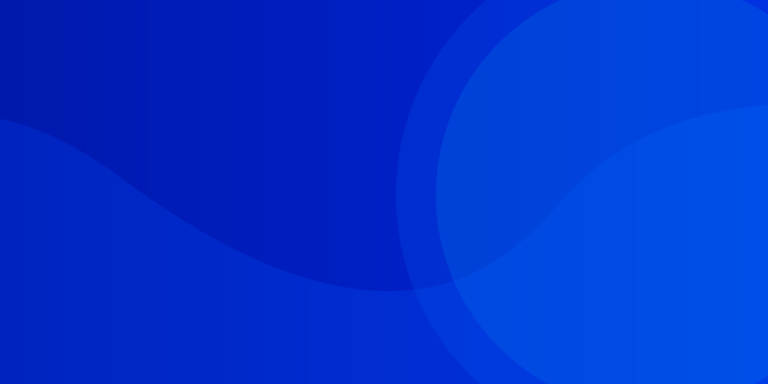
Reproduce this background procedurally as a WebGL 1 fragment shader.

```glsl
precision highp float;

uniform vec2 u_resolution;

const vec3 BASE_LEFT = vec3(0.0, 0.098, 0.675);
const vec3 BASE_RIGHT = vec3(0.0, 0.149, 0.863);
const vec3 WAVE_LEFT = vec3(0.0, 0.275, 1.0);
const vec3 WAVE_RIGHT = vec3(0.0, 0.431, 1.0);
const vec3 RING_TINT = vec3(0.0, 0.431, 1.0);
const vec3 DISC_TINT = vec3(0.0, 0.471, 0.902);

// Soft coverage of a signed distance, negative inside
float coverage(float dist, float pixel) {
  return 1.0 - smoothstep(-pixel, pixel, dist);
}

float circleDistance(vec2 p, vec2 center, float radius) {
  return length(p - center) - radius;
}

// Cubic through two knots, each given as (x, height, slope)
float hermite(float x, vec3 a, vec3 b) {
  float span = b.x - a.x;
  float t = (x - a.x) / span;
  float s = 1.0 - t;
  float heights = a.y * (1.0 + 2.0 * t) * s * s + b.y * t * t * (3.0 - 2.0 * t);
  float slopes = a.z * t * s * s - b.z * t * t * s;
  return heights + span * slopes;
}

// Wave crest built from smoothly joined cubics
float waveHeight(float x) {
  vec3 start = vec3(0.0, 0.690, -0.2);
  vec3 descent = vec3(0.3125, 0.539, -0.74);
  vec3 trough = vec3(1.016, 0.242, 0.0);
  vec3 ascent = vec3(1.445, 0.458, 1.15);
  vec3 finish = vec3(2.0, 0.727, 0.12);
  if (x < descent.x) return hermite(x, start, descent);
  if (x < trough.x) return hermite(x, descent, trough);
  if (x < ascent.x) return hermite(x, trough, ascent);
  return hermite(x, ascent, finish);
}

vec3 tintLayer(vec3 color, vec3 tint, float opacity, float mask) {
  return mix(color, tint, opacity * mask);
}

void main() {
  // Canvas height is one unit
  vec2 p = gl_FragCoord.xy / u_resolution.y;
  float across = gl_FragCoord.x / u_resolution.x;
  float pixel = 1.0 / u_resolution.y;

  // Horizontal gradient
  vec3 color = mix(BASE_LEFT, BASE_RIGHT, across);

  // Concentric translucent circles
  vec2 center = vec2(1.695, 0.492);
  float ring = coverage(circleDistance(p, center, 0.664), pixel);
  float disc = coverage(circleDistance(p, center, 0.560), pixel);
  color = tintLayer(color, RING_TINT, 0.17, ring);
  color = tintLayer(color, DISC_TINT, 0.27, disc);

  // Translucent wave over the lower part
  float wave = coverage(p.y - waveHeight(p.x), pixel);
  color = tintLayer(color, mix(WAVE_LEFT, WAVE_RIGHT, across), 0.22, wave);

  gl_FragColor = vec4(color, 1.0);
}
```
